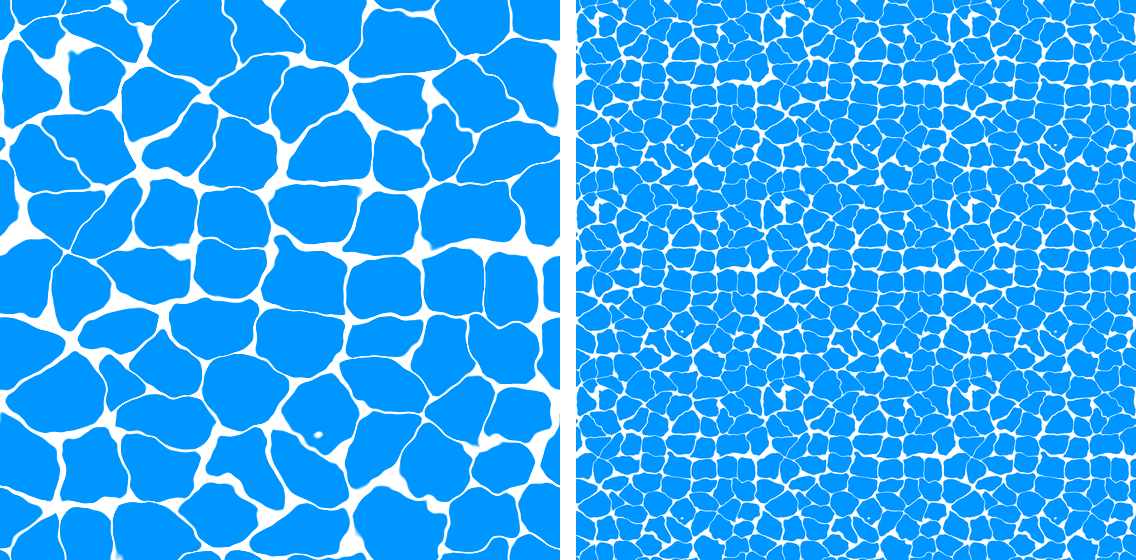
Left: one tile. Right: repeated 3 by 3.
This pattern is drawn by a three.js fragment shader. Its source:

```glsl
// Irregular blue cells parted by a white web that swells at its junctions.
// A wrapping Voronoi diagram is bent by layered noise; its two nearest
// borders are blended with a smooth minimum, which rounds the cell corners.

varying vec2 vUv;

const vec3 CELL_BLUE = vec3(0.0, 0.59, 1.0);
const vec3 WEB_WHITE = vec3(1.0);

const vec2 CELL_COUNT = vec2(8.0, 9.0);  // whole repeats, so the tile wraps
const float JITTER = 0.82;

// The lengths below are in cell widths.
const float THIN_LINE = 0.018;     // least half width of the web
const float CORNER_BLEND = 0.31;   // reach of the corner rounding
const float EDGE_SOFTNESS = 0.010;

// Two random values for a lattice point that repeats every "period".
vec2 hash2(vec2 cell, vec2 period, float seed) {
  vec2 c = mod(cell, period) + seed;
  vec3 q = fract(vec3(c.xyx) * vec3(0.1031, 0.1030, 0.0973));
  q += dot(q, q.yzx + 33.33);
  return fract((q.xx + q.yz) * q.zy);
}

// Wrapping value noise with two channels, each from -1 to 1.
vec2 noise2(vec2 uv, float freq, float seed) {
  vec2 p = uv * freq;
  vec2 i = floor(p);
  vec2 f = p - i;
  vec2 s = f * f * f * (f * (f * 6.0 - 15.0) + 10.0);
  vec2 period = vec2(freq);
  vec2 low = mix(hash2(i, period, seed),
                 hash2(i + vec2(1.0, 0.0), period, seed), s.x);
  vec2 high = mix(hash2(i + vec2(0.0, 1.0), period, seed),
                  hash2(i + vec2(1.0, 1.0), period, seed), s.x);
  return mix(low, high, s.y) * 2.0 - 1.0;
}

// Coarse to fine wobble of the cell outlines.
vec2 warp(vec2 uv) {
  return uv + 0.016 * noise2(uv, 12.0, 11.0)
            + 0.009 * noise2(uv, 26.0, 47.0)
            + 0.003 * noise2(uv, 52.0, 83.0);
}

// Position of the jittered seed point in a cell.
vec2 seedPoint(vec2 cell, vec2 count, float jitter) {
  return cell + 0.5 + jitter * (hash2(cell, count, 5.0) - 0.5);
}

// Distances to the nearest and second nearest Voronoi borders.
vec2 borderDistances(vec2 p, vec2 count, float jitter) {
  vec2 base = floor(p);
  vec2 home = base;
  vec2 toHome = vec2(0.0);
  float best = 1e3;
  for (int y = -1; y <= 1; y++) {
    for (int x = -1; x <= 1; x++) {
      vec2 cell = base + vec2(float(x), float(y));
      vec2 r = seedPoint(cell, count, jitter) - p;
      float d = dot(r, r);
      if (d < best) {
        best = d;
        home = cell;
        toHome = r;
      }
    }
  }

  vec2 nearest = vec2(1e3);
  for (int y = -2; y <= 2; y++) {
    for (int x = -2; x <= 2; x++) {
      if (x == 0 && y == 0) continue;
      vec2 cell = home + vec2(float(x), float(y));
      vec2 r = seedPoint(cell, count, jitter) - p;
      float d = dot(0.5 * (toHome + r), normalize(r - toHome));
      nearest.y = min(nearest.y, max(nearest.x, d));
      nearest.x = min(nearest.x, d);
    }
  }
  return nearest;
}

// Smooth minimum of two sorted distances.
float blendSorted(vec2 d, float reach) {
  float h = max(0.0, 1.0 - (d.y - d.x) / reach);
  return d.x - 0.25 * reach * h * h;
}

void main() {
  vec2 p = warp(vUv) * CELL_COUNT;
  vec2 border = borderDistances(p, CELL_COUNT, JITTER);

  // The web is fuller in some regions and hairline thin in others.
  float swell = 0.008 + 0.055 * noise2(vUv, 7.0, 29.0).x;
  float rounded = blendSorted(border, CORNER_BLEND) - swell;
  float field = min(border.x - THIN_LINE, rounded);

  float inside = smoothstep(-EDGE_SOFTNESS, EDGE_SOFTNESS, field);
  gl_FragColor = vec4(mix(WEB_WHITE, CELL_BLUE, inside), 1.0);
}
```
